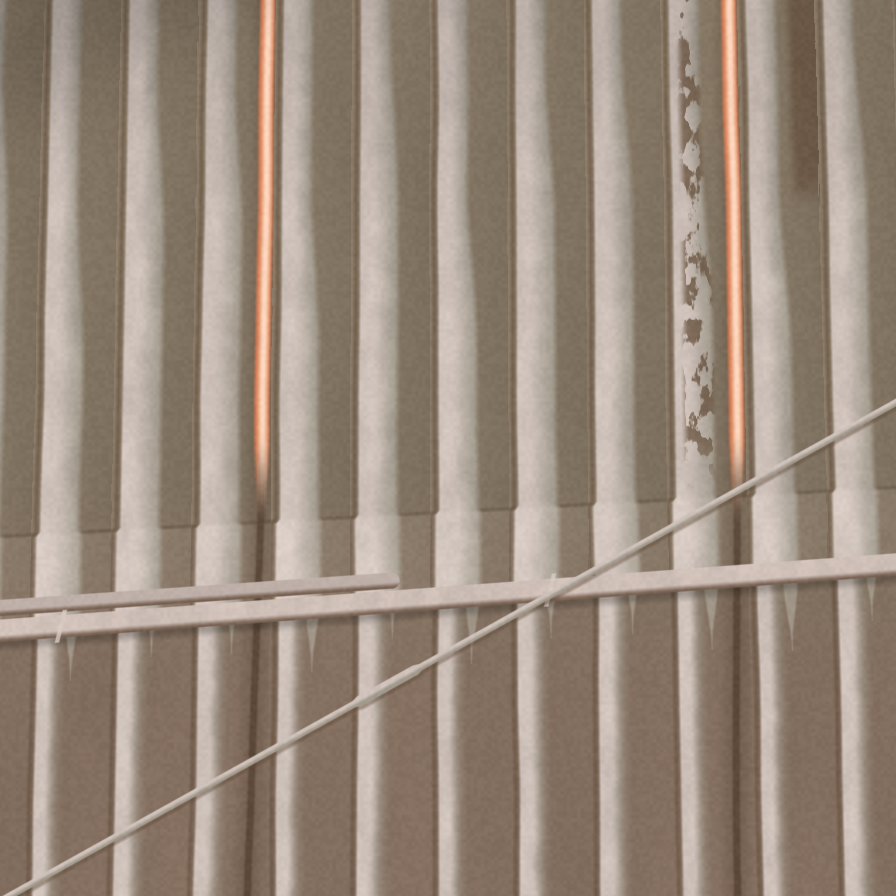
Give the GLSL for this texture, as a WebGL 2 fragment shader.

```glsl
#version 300 es
precision highp float;
uniform vec2 u_resolution;
out vec4 outColor;

// Rib layout
const float PITCH_BOTTOM = 0.0909, PITCH_TOP = 0.0859;
const float ANCHOR_BOTTOM = 0.579, ANCHOR_TOP = 0.574;
const float ANCHOR_RIB = 6.0, WRAP = 0.10;
const float SLIT_A = 2.0, SLIT_B = 8.0, SLIT_HALF = 0.095;
const float FLAKED_RIB = 8.0, STAINED_RIB = 9.0;
// Bars and wire
const vec2 BAR_A = vec2(-0.02, 0.2945), BAR_B = vec2(1.02, 0.3715);
const vec2 RAIL_A = vec2(-0.02, 0.320), RAIL_B = vec2(0.437, 0.352);
const vec2 WIRE_A = vec2(-0.02, -0.017), WIRE_B = vec2(1.02, 0.562);
const float BAR_HALF = 0.0125, RAIL_HALF = 0.009, WIRE_HALF = 0.0038;
// Colours
const vec3 VALLEY_HIGH = vec3(0.51, 0.455, 0.385);
const vec3 VALLEY_LOW = vec3(0.515, 0.435, 0.375);
const vec3 RIB_LIT = vec3(0.81, 0.76, 0.73);
const vec3 RIB_SHADE = vec3(0.63, 0.60, 0.55);
const vec3 GROOVE = vec3(0.38, 0.29, 0.22);
const vec3 RUST = vec3(0.40, 0.31, 0.23);
const vec3 GLOW_EDGE = vec3(0.84, 0.49, 0.33);
const vec3 GLOW_CORE = vec3(0.99, 0.84, 0.74);
const vec3 BAR_LIT = vec3(0.81, 0.75, 0.72);
const vec3 BAR_UNDER = vec3(0.47, 0.38, 0.32);

float hash(vec2 p) {
  p = fract(p * vec2(0.1031, 0.1137));
  p += dot(p, p.yx + 33.33);
  return fract((p.x + p.y) * p.x * 17.0);
}

float noise(vec2 p) {
  vec2 i = floor(p), f = fract(p);
  f = f * f * (3.0 - 2.0 * f);
  return mix(mix(hash(i), hash(i + vec2(1, 0)), f.x),
             mix(hash(i + vec2(0, 1)), hash(i + 1.0), f.x), f.y);
}

float fbm(vec2 p) {
  float sum = 0.0, amp = 0.5;
  for (int k = 0; k < 4; k++) {
    sum += amp * noise(p);
    p = p * 2.03 + 7.1;
    amp *= 0.5;
  }
  return sum;
}

// x: position along the segment, y: signed offset, z: distance
vec3 segment(vec2 p, vec2 a, vec2 b) {
  vec2 d = b - a, q = p - a;
  float t = clamp(dot(q, d) / dot(d, d), 0.0, 1.0);
  return vec3(t, (d.x * q.y - d.y * q.x) / length(d), length(q - t * d));
}

float band(float x, float halfWidth, float soft) {
  return 1.0 - smoothstep(halfWidth - soft, halfWidth + soft, abs(x));
}

vec3 wall(vec2 p, float soft) {
  float pitch = mix(PITCH_BOTTOM, PITCH_TOP, p.y);
  float t = (p.x - mix(ANCHOR_BOTTOM, ANCHOR_TOP, p.y)) / pitch + ANCHOR_RIB + WRAP;
  t += 0.025 * (noise(vec2(floor(t) * 5.0, p.y * 9.0)) - 0.5);
  float id = floor(t), g = fract(t) - WRAP, s = soft / pitch;
  float vary = hash(vec2(id + 20.0, 3.0));
  float upper = smoothstep(-0.003, 0.003, p.y - mix(BAR_A.y, BAR_B.y, p.x));
  float lap = 0.401 + 0.055 * p.x;
  float sleeve = upper * (1.0 - smoothstep(lap - 0.004, lap + 0.004, p.y));

  // Valley
  vec3 col = mix(VALLEY_LOW, VALLEY_HIGH, smoothstep(0.2, 0.5, p.y));
  col *= 1.0 + 0.10 * (fbm(p * vec2(9.0, 4.0)) - 0.5) + 0.10 * (0.55 - g) * upper;
  col += 0.035 * sleeve - 0.07 * band(p.y - lap, 0.002, 0.002);
  float stain = band(g - 0.76, 0.20, 0.08) * smoothstep(0.76, 0.92, p.y + 0.1 * noise(p * 30.0));
  col = mix(col, GROOVE, 0.65 * stain * float(id == STAINED_RIB));

  // Rib: broad above the bar, narrow and soft below
  float tongue = 1.0 - smoothstep(-0.1, 0.1, p.y - mix(0.66, 0.88, vary));
  float broad = 0.39 + 0.11 * tongue + 0.03 * sleeve;
  float width = mix(0.25 + 0.06 * vary, broad, upper);
  float fade = mix(0.12, 0.04, upper) + s;
  float left = -0.045 * sleeve;
  float rib = smoothstep(left - s, left + s + 0.025, g) * (1.0 - smoothstep(width - fade, width + fade, g));
  float shade = smoothstep(0.14, width + 0.04, g + 0.05 * (noise(p * vec2(30.0, 60.0)) - 0.5));
  vec3 metal = mix(RIB_LIT, RIB_SHADE, shade);
  metal *= mix(1.0, 0.92, smoothstep(0.65, 1.0, p.y)) * (0.94 + 0.12 * fbm(p * vec2(50.0, 25.0)));
  metal += 0.03 * sleeve;
  float flakes = smoothstep(0.49, 0.57, fbm(p * vec2(75.0, 40.0) + 4.0));
  flakes *= smoothstep(0.08, 0.2, g) * smoothstep(0.44, 0.52, p.y) * float(id == FLAKED_RIB);
  col = mix(col, mix(metal, RUST, 0.75 * flakes), rib);
  col = mix(col, GROOVE, 0.5 * band(g - left + 0.04, 0.025, s + 0.015));

  // Tapering drip under the bar
  float tip = mix(0.23, 0.27, vary) + 0.04 * p.x;
  float drip = band(g - 0.43, 0.09 * smoothstep(tip, tip + 0.08, p.y), s + 0.01);
  col = mix(col, RIB_SHADE * 1.06, 0.75 * drip * (1.0 - upper) * step(tip, p.y));

  // Open slit above, dark seam below
  float slitted = float(id == SLIT_A || id == SLIT_B);
  float slit = g - mix(0.68, 0.79, smoothstep(0.0, 0.55, p.y));
  float opening = smoothstep(0.41, 0.52, p.y);
  float aperture = SLIT_HALF * mix(0.5, 1.0, opening);
  float seam = band(slit, 0.035, 0.025 + s) + 0.35 * band(slit, 0.15, 0.12);
  col = mix(col, GROOVE * 0.85, min(seam, 1.0) * slitted * 0.8);
  vec3 glow = mix(GLOW_EDGE, GLOW_CORE, band(slit - 0.01, 0.05, 0.045));
  col = mix(col, glow, band(slit, aperture, s + 0.015) * opening * slitted);

  // Slanting shade in the upper left corner
  float corner = smoothstep(0.80, 0.96, p.y - 0.5 * p.x + 0.3 * g * pitch);
  return col * (1.0 - 0.14 * corner);
}

void main() {
  vec2 p = gl_FragCoord.xy / u_resolution;
  float soft = max(0.0011, 0.8 / min(u_resolution.x, u_resolution.y));
  vec3 col = wall(p, soft);

  // Short rail, then the long bar with clips
  vec3 rail = segment(p, RAIL_A, RAIL_B);
  vec3 railColor = mix(BAR_UNDER, BAR_LIT * 0.92, smoothstep(-0.008, -0.001, rail.y));
  col = mix(col, railColor, band(rail.z, RAIL_HALF, soft));
  vec3 bar = segment(p, BAR_A, BAR_B);
  col *= 1.0 - 0.22 * band(bar.y + 0.012, 0.008, 0.006);
  vec3 barColor = mix(BAR_UNDER, BAR_LIT, smoothstep(-0.012, -0.004, bar.y));
  barColor *= 0.97 + 0.06 * noise(p * vec2(60.0, 30.0));
  col = mix(col, barColor, band(bar.z, BAR_HALF, soft));
  for (int k = 0; k < 3; k++) {
    float x = 0.068 + float(k) * (0.582 - 0.036 * float(k));
    float clip = band(p.x - x - 0.25 * bar.y, 0.0025, soft) * band(bar.y, 0.018, soft);
    col = mix(col, RIB_LIT * 1.05, 0.8 * clip);
  }

  // Diagonal wire with a thicker splice
  vec3 wire = segment(p, WIRE_A, WIRE_B);
  float splice = band(wire.x - 0.435, 0.033, 0.004);
  float radius = WIRE_HALF + 0.002 * splice;
  col = mix(col, GROOVE, 0.45 * band(wire.y + 0.004, radius, soft + 0.001));
  vec3 wireColor = mix(RIB_SHADE, RIB_LIT, smoothstep(-0.003, 0.002, wire.y));
  col = mix(col, wireColor, band(wire.z, radius, soft));

  // Fine grain
  col += 0.035 * (noise(p * 260.0) - 0.5);
  outColor = vec4(clamp(col, 0.0, 1.0), 1.0);
}
```
